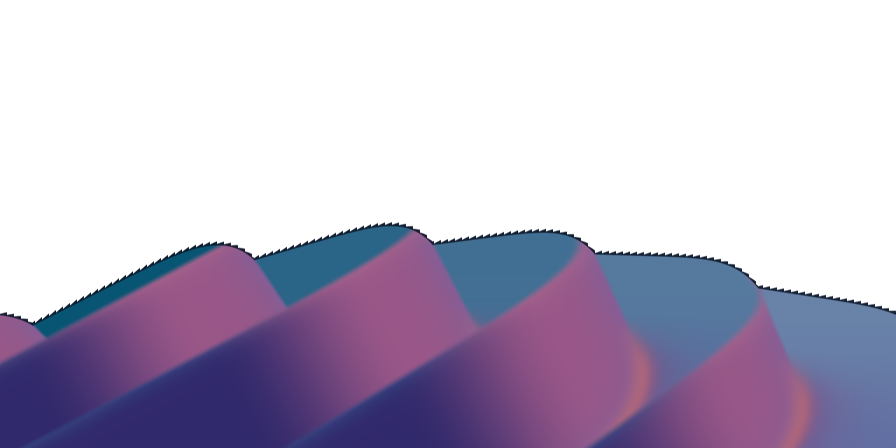
This background is drawn by a Shadertoy shader. Its source:

```glsl
// Overlapping twisted ridges in teal, pink and indigo below a white sky.
// Ridges are painted left to right: a crest curve opens each lit face, an edge
// curve closes it, and a scalloped, finely toothed outline trims the top.

// Junctions between the scallops of the outline
const vec2 notches[7] = vec2[7](
    vec2(-0.26, 0.297), vec2(0.073, 0.276), vec2(0.568, 0.422),
    vec2(0.966, 0.456), vec2(1.328, 0.435), vec2(1.693, 0.359),
    vec2(2.083, 0.237));
const float bulges[6] = float[6](0.031, 0.104, 0.082, 0.068, 0.065, 0.062);

// Crest tips, and the slope and curl of each crest below its tip
const vec2 tips[5] = vec2[5](
    vec2(-0.05, 0.30), vec2(0.50, 0.456), vec2(0.922, 0.487),
    vec2(1.294, 0.464), vec2(1.672, 0.38));
const vec2 crestShape[5] = vec2[5](
    vec2(1.9, 0.0), vec2(1.88, 0.0), vec2(1.9, 0.052),
    vec2(1.65, 0.109), vec2(1.4, 0.172));

// Height of the outline: each scallop rises slowly and drops steeply
float outlineHeight(float x) {
    float height = 0.0;
    for (int i = 0; i < 6; i++) {
        vec2 a = notches[i], b = notches[i + 1];
        float u = (x - a.x) / (b.x - a.x);
        if (u >= 0.0 && u < 1.0)
            height = mix(a.y, b.y, u) + bulges[i] * u * (1.0 - pow(u, 6.0));
    }
    return height;
}

float crestX(int i, float y) {
    float depth = max(tips[i].y - y, 0.0);
    return tips[i].x - crestShape[i].x * depth
         + crestShape[i].y * (1.0 - exp(-depth / 0.062));
}

// Right side of a face, folding back to the left near its foot
float edgeX(int i, float y) {
    float depth = max(notches[i + 1].y - y, 0.0);
    float lean = 0.4 + 0.6 * exp(-0.8 * float(i));
    float fold = max(depth - 0.2, 0.0);
    return notches[i + 1].x + lean * depth - 3.4 * fold * fold;
}

vec3 faceColor(int i, vec2 p, float fromCrest, float fromEdge) {
    float depth = max(tips[i].y - p.y, 0.0);
    float shade = smoothstep(0.15, 0.6, tips[i].x - p.x + 0.5 * depth);
    vec3 color = mix(vec3(0.60, 0.34, 0.53), vec3(0.19, 0.16, 0.42), shade);
    // Mauve turn toward the edge
    color = mix(color, vec3(0.48, 0.38, 0.61), 0.75 * exp(fromEdge / 0.05));
    // Warm crest close to the tip, cool crest farther down
    vec3 crestTint = mix(vec3(0.68, 0.42, 0.56), vec3(0.22, 0.34, 0.56),
                         smoothstep(0.12, 0.35, depth));
    return mix(color, crestTint, 0.6 * exp(-fromCrest / 0.035));
}

vec3 hollowColor(int i, vec2 p) {
    vec3 color = mix(vec3(0.03, 0.33, 0.45), vec3(0.41, 0.51, 0.66),
                     pow(float(i) / 4.0, 0.75));
    float depth = max(notches[i + 1].y - p.y, 0.0);
    return mix(color, vec3(0.36, 0.38, 0.62), 0.6 * smoothstep(0.05, 0.4, depth));
}

void mainImage(out vec4 fragColor, in vec2 fragCoord) {
    vec2 p = fragCoord / iResolution.y;
    p.x *= 2.0 * iResolution.y / iResolution.x;
    float pixel = 1.0 / iResolution.y;
    vec3 color = vec3(0.55, 0.30, 0.53);

    // Ridges, each followed by the hollow behind the next one
    for (int i = 0; i < 5; i++) {
        float fromCrest = p.x - crestX(i, p.y);
        float fromEdge = p.x - edgeX(i, p.y);
        float depth = max(notches[i + 1].y - p.y, 0.0);
        float foot = smoothstep(0.13, 0.27, depth);

        vec3 face = faceColor(i, p, max(fromCrest, 0.0), min(fromEdge, 0.0));
        color = mix(color, face, smoothstep(-0.018, 0.018, fromCrest));

        vec3 hollow = hollowColor(i, p);
        hollow = mix(hollow, vec3(0.50, 0.29, 0.52),
                     0.9 * foot * exp(-max(fromEdge, 0.0) / 0.06));
        float soft = mix(1.5 * pixel + 0.003, 0.025, foot);
        float open = smoothstep(-soft, soft, fromEdge);
        float cover = smoothstep(-0.018, 0.018, fromCrest);
        color = mix(color, hollow, open * cover);

        // Glowing fold at the foot
        float glow = foot * cover * exp(-pow(fromEdge / 0.025, 2.0));
        color = mix(color, vec3(0.74, 0.42, 0.46), 0.7 * glow);
    }

    // Dark toothed rim and white sky
    float top = outlineHeight(p.x);
    float tooth = 0.006 * fract(p.x * 64.0);
    float rim = smoothstep(-pixel, pixel, p.y - top + 0.003);
    color = mix(color, vec3(0.05, 0.09, 0.16), 0.9 * rim);
    float sky = smoothstep(-pixel, pixel, p.y - top - tooth);
    fragColor = vec4(mix(color, vec3(1.0), sky), 1.0);
}
```
